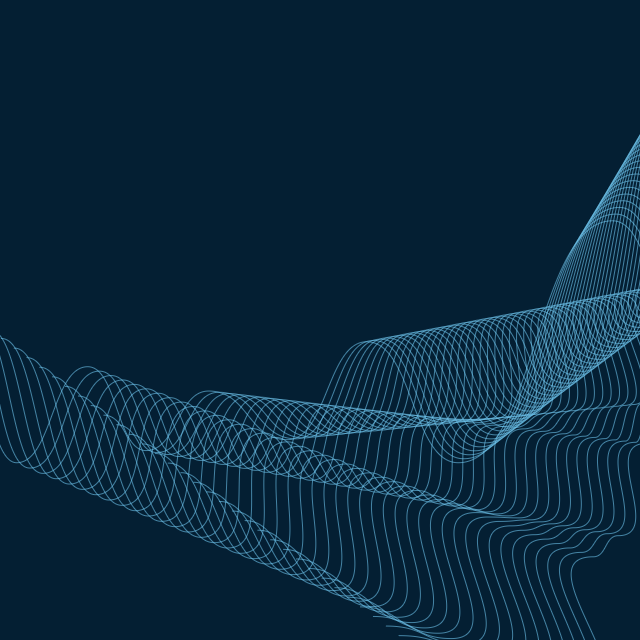
A Shadertoy shader for this background:

```glsl
// Fine pale blue threads on deep navy, forming a rippling wire mesh ribbon.
// Each thread is a chain of Hermite arcs through crests and troughs; the
// family comes from blending the first thread evenly into the last one.

const int THREADS = 44;
const int KNOTS = 10;
const float LINE_WIDTH = 0.00095;
const vec3 NAVY = vec3(0.016, 0.122, 0.200);
const vec3 PALE_BLUE = vec3(0.43, 0.77, 0.93);

// Crests and troughs of the two outer threads, in canvas units
const vec2 FIRST[KNOTS] = vec2[KNOTS](
    vec2(-0.078, 0.531), vec2(0.026, 0.277), vec2(0.137, 0.427),
    vec2(0.228, 0.296), vec2(0.326, 0.389), vec2(0.449, 0.313),
    vec2(0.573, 0.466), vec2(0.716, 0.277), vec2(0.957, 0.655),
    vec2(1.081, 0.479));
const vec2 LAST[KNOTS] = vec2[KNOTS](
    vec2(0.784, -0.113), vec2(0.911, -0.081), vec2(0.927, 0.130),
    vec2(0.966, 0.163), vec2(1.009, 0.307), vec2(1.029, 0.372),
    vec2(1.021, 0.552), vec2(1.081, 0.544), vec2(1.191, 1.104),
    vec2(1.302, 0.922));

// Horizontal tangent length of each arc: x for the first thread, y for the last
const vec2 REACH[KNOTS - 1] = vec2[KNOTS - 1](
    vec2(0.156, 0.195), vec2(0.165, 0.339), vec2(0.137, 0.063),
    vec2(0.146, 0.215), vec2(0.185, 0.033), vec2(0.185, 0.195),
    vec2(0.215, 0.156), vec2(0.361, 0.260), vec2(0.182, 0.169));

// Point on an arc whose ends are both level
vec2 arcPoint(vec2 a, vec2 b, float reach, float t) {
    vec2 p = mix(a, b, t * t * (3.0 - 2.0 * t));
    p.x += reach * t * (1.0 - t) * (1.0 - 2.0 * t);
    return p;
}

vec2 arcTangent(vec2 a, vec2 b, float reach, float t) {
    vec2 v = (b - a) * 6.0 * t * (1.0 - t);
    v.x += reach * (1.0 - 6.0 * t + 6.0 * t * t);
    return v;
}

float inverseSmooth(float s) {
    return 0.5 - sin(asin(1.0 - 2.0 * clamp(s, 0.0, 1.0)) / 3.0);
}

// Distance to an arc: guess the parameter, then refine it by projection
float arcDistance(vec2 p, vec2 a, vec2 b, float reach) {
    vec2 span = b - a;
    float t;
    if (abs(span.y) > 0.6 * abs(span.x)) t = inverseSmooth((p.y - a.y) / span.y);
    else t = clamp((p.x - a.x) / span.x, 0.0, 1.0);
    for (int i = 0; i < 4; i++) {
        vec2 v = arcTangent(a, b, reach, t);
        vec2 gap = p - arcPoint(a, b, reach, t);
        t = clamp(t + dot(gap, v) / max(dot(v, v), 1e-6), 0.0, 1.0);
    }
    return length(p - arcPoint(a, b, reach, t));
}

// Distance to one thread, skipping arcs whose bounds lie away from p
float threadDistance(vec2 p, float blend, float margin) {
    float nearest = 1.0;
    vec2 a = mix(FIRST[0], LAST[0], blend);
    for (int k = 0; k < KNOTS - 1; k++) {
        vec2 b = mix(FIRST[k + 1], LAST[k + 1], blend);
        float reach = mix(REACH[k].x, REACH[k].y, blend);
        vec2 pad = vec2(0.1 * reach, 0.0) + margin;
        if (all(greaterThan(p, min(a, b) - pad)) && all(lessThan(p, max(a, b) + pad)))
            nearest = min(nearest, arcDistance(p, a, b, reach));
        a = b;
    }
    return nearest;
}

// Antialiased stroke that keeps its weight when thinner than a pixel
float stroke(float dist, float width, float pixel) {
    float edge = 0.5 + (0.5 * max(width, pixel) - dist) / pixel;
    return min(1.0, width / pixel) * clamp(edge, 0.0, 1.0);
}

void mainImage(out vec4 fragColor, in vec2 fragCoord) {
    float pixel = 1.0 / iResolution.y;
    vec2 p = fragCoord * pixel;
    float margin = LINE_WIDTH + 2.0 * pixel;

    // Overlay the translucent threads
    float clearness = 1.0;
    for (int i = 0; i < THREADS; i++) {
        float blend = float(i) / float(THREADS - 1);
        float dist = threadDistance(p, blend, margin);
        clearness *= 1.0 - stroke(dist, LINE_WIDTH, pixel);
    }
    fragColor = vec4(mix(PALE_BLUE, NAVY, clearness), 1.0);
}
```
